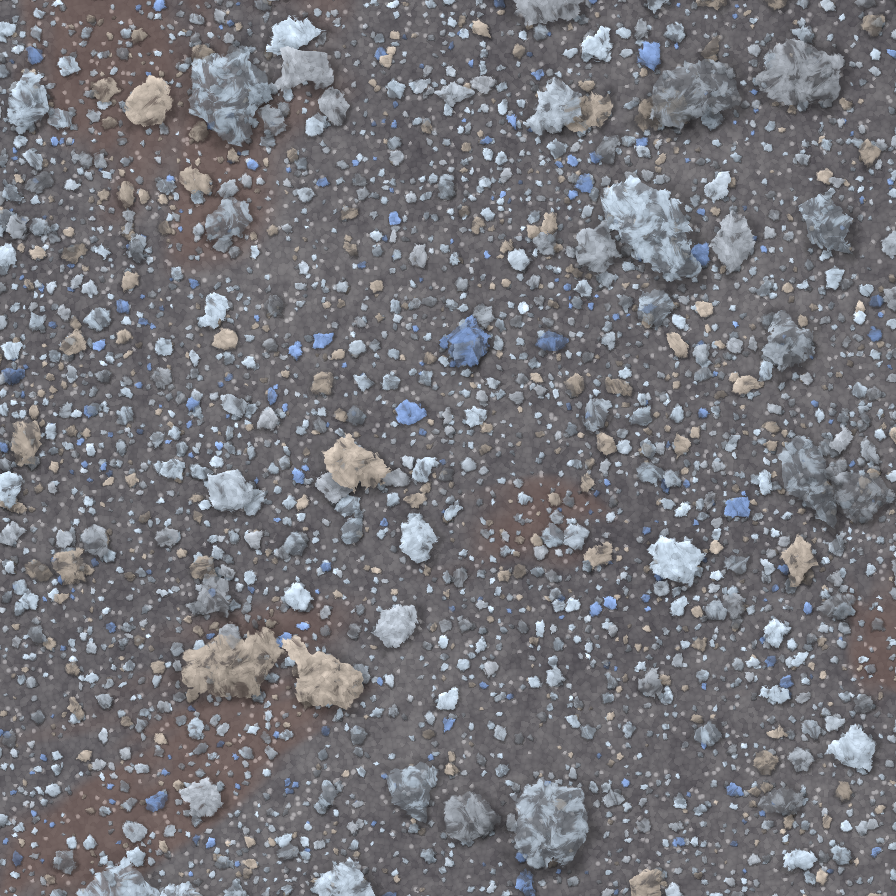
This texture is drawn by a Shadertoy shader. Its source:

```glsl
// Gravelly ground: angular grey-blue stones of many sizes scattered over brown-grey dirt.
// Each layer is cellular: a jittered cell holds one random polygon stone, drawn small to large.
// Layered sines roughen edges and mottle surfaces; cellular noise gives the fine grit.

const float TAU = 6.2831853;
const vec2 LIGHT = vec2(-0.5, 0.866);

const vec3 DIRT_DARK = vec3(0.315, 0.305, 0.325);
const vec3 DIRT_PALE = vec3(0.475, 0.465, 0.475);
const vec3 RUST = vec3(0.46, 0.36, 0.33);
const vec3 STONE_GREY = vec3(0.58, 0.60, 0.63);
const vec3 STONE_PALE = vec3(0.70, 0.76, 0.82);
const vec3 STONE_BLUE = vec3(0.48, 0.58, 0.76);
const vec3 STONE_TAN = vec3(0.65, 0.61, 0.57);

vec3 hash3(vec2 p) {
    vec3 h = fract(p.xyx * vec3(0.1031, 0.1030, 0.0973));
    h += dot(h, h.yxz + 33.33);
    return fract((h.xxy + h.yzz) * h.zyx);
}

// Warped, rotated sine octaves, roughly -0.8 to 0.8
float sines(vec2 p) {
    float sum = 0.0, amp = 0.5;
    for (int i = 0; i < 5; i++) {
        p = mat2(1.4, 1.1, -1.1, 1.4) * p + 0.8 * sin(p.yx * 1.3 + 2.1);
        sum += amp * sin(p.x) * sin(p.y);
        amp *= 0.65;
    }
    return sum;
}

// Cellular noise: x = distance to nearest point, y = random tone of its cell
vec2 cellular(vec2 p) {
    vec2 best = vec2(9.0, 0.0);
    for (int k = 0; k < 9; k++) {
        vec2 id = floor(p) + vec2(k % 3 - 1, k / 3 - 1);
        vec3 h = hash3(id + 71.0);
        float d = length(p - id - h.xy);
        if (d < best.x) best = vec2(d, h.z);
    }
    return best;
}

// Irregular convex polygon: x = signed distance, yz = outward normal of nearest side
vec3 polygon(vec2 p, float radius, vec2 seed) {
    vec3 side = vec3(-9.0, 0.0, 0.0);
    for (int k = 0; k < 7; k++) {
        vec3 h = hash3(seed + float(k) * 7.31);
        float angle = TAU * (float(k) + 0.8 * h.x) / 7.0;
        vec2 normal = vec2(cos(angle), sin(angle));
        float d = dot(p, normal) - radius * (0.65 + 0.45 * h.y);
        if (d > side.x) side = vec3(d, normal);
    }
    return side;
}

vec3 stoneColor(vec3 h) {
    vec3 color = mix(STONE_GREY, STONE_PALE, smoothstep(0.1, 0.8, h.x));
    color = mix(color, STONE_TAN, step(0.84, h.y));
    color = mix(color, STONE_BLUE, step(h.y, 0.07));
    return color * mix(0.80, 1.12, h.z);
}

// Lays one size of stone over the colour beneath
vec3 addStones(vec3 under, vec2 uv, float cells, float density, float burial, float grit) {
    vec2 p = uv * cells + cells * 0.37;
    p += 0.07 * vec2(sines(p * 6.0), sines(p * 6.0 + 17.0));

    vec3 nearest = vec3(9.0, 0.0, 0.0);
    vec2 stoneId = vec2(0.0), offset = vec2(0.0);
    float size = 1.0;
    for (int k = 0; k < 9; k++) {
        vec2 id = floor(p) + vec2(k % 3 - 1, k / 3 - 1);
        vec3 place = hash3(id + cells), form = hash3(id + cells + 40.0);
        if (place.z > density + 0.22 * sines(id / cells * 3.0)) continue;
        vec2 rel = p - id - 0.25 - 0.5 * place.xy;
        float turn = TAU * form.x;
        vec2 axis = vec2(cos(turn), sin(turn));
        vec2 squeezed = rel + axis * dot(rel, axis) * 0.6 * form.y;
        float radius = mix(0.20, 0.46, form.z);
        vec3 shape = polygon(squeezed, radius, id + cells);
        if (shape.x < nearest.x) {
            nearest = shape;
            stoneId = id;
            offset = rel;
            size = radius;
        }
    }

    // Contact shadow, deeper on the side away from the light
    float away = 0.5 - 0.5 * dot(offset, LIGHT) / (length(offset) + 0.001);
    float shadow = smoothstep(0.45 * size, 0.0, nearest.x);
    vec3 ground = under * (1.0 - shadow * mix(0.10, 0.36, away));

    // Bevelled sides and mottled, gritty faces
    vec3 tone = hash3(stoneId + cells + 90.0);
    float mottle = sines(uv * 85.0 + tone.xy * 9.0);
    float bevel = smoothstep(-0.40 * size, 0.0, nearest.x);
    float shade = 1.0 + 0.13 * bevel * dot(nearest.yz, LIGHT);
    shade += 0.10 * dot(offset, LIGHT) / size + 0.20 * mottle + 0.20 * (grit - 0.5);
    vec3 face = stoneColor(tone) * shade;

    float soft = 1.1 * cells / iResolution.y;
    float cover = smoothstep(soft, -soft, nearest.x);
    float exposed = smoothstep(-0.35, 0.15, mottle + tone.z - 0.35);
    return mix(ground, face, cover * mix(1.0 - burial, 1.0, exposed));
}

void mainImage(out vec4 fragColor, in vec2 fragCoord) {
    vec2 uv = fragCoord / iResolution.y;

    // Dirt with broad patches, rust stains and grit
    vec2 grains = cellular(uv * 170.0);
    float grit = clamp(0.75 * grains.y + 0.45 - 0.5 * grains.x, 0.0, 1.0);
    float patches = 0.28 * sines(uv * 4.0) + 0.30 * sines(uv * 45.0);
    vec3 color = mix(DIRT_DARK, DIRT_PALE, 0.5 + patches + 0.65 * (grit - 0.5));
    color = mix(color, RUST, 0.55 * smoothstep(0.35, 0.65, sines(uv * 3.0 + 5.0)));
    color += 0.20 * step(0.94, grains.y) * smoothstep(0.6, 0.2, grains.x);

    // Gravel from crumbs up to large rocks
    color = addStones(color, uv, 92.0, 0.38, 0.35, grit);
    color = addStones(color, uv, 50.0, 0.40, 0.35, grit);
    color = addStones(color, uv, 28.0, 0.34, 0.45, grit);
    color = addStones(color, uv, 14.0, 0.25, 0.55, grit);
    color = addStones(color, uv, 7.5, 0.23, 0.55, grit);

    fragColor = vec4(clamp(color, 0.0, 1.0), 1.0);
}
```
